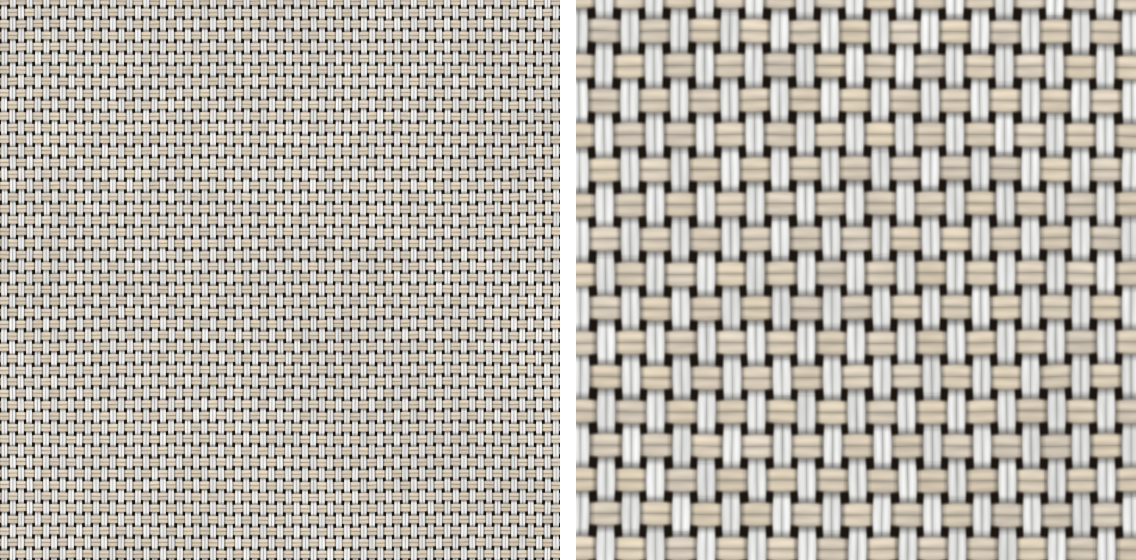
Left, the full canvas; right, a detail of the centre.
This texture is drawn by a three.js fragment shader. Its source:

```glsl
// Open plain weave of paired white warp and beige weft strands over dark holes.
varying vec2 vUv;

const vec2 THREADS = vec2(67.0, 48.6);       // warp threads across, weft threads up
const vec2 HALF_WIDTH = vec2(0.355, 0.335);  // warp, weft, in thread pitches
const float EDGE = 0.07;                     // edge softness, in thread pitches
const float BULGE = 0.025;                   // widening where a thread rises
const float WANDER = 0.12;                   // slow drift of the threads
const float JITTER = 0.05;                   // offset of single threads
const float GROOVE = 0.77;                   // brightness between strands
const float DIP = 0.60;                      // brightness where a thread dives under
const float TINT = 0.07;                     // variation between crossings
const float GRAIN = 0.07;                    // streaks along the strands
const float PI = 3.14159;

const vec3 WARP_COLOR = vec3(0.93, 0.93, 0.925);
const vec3 WEFT_COLOR = vec3(0.875, 0.825, 0.745);
const vec3 HOLE_COLOR = vec3(0.11, 0.085, 0.065);

float hash(vec2 p) {
  vec3 q = fract(vec3(p.xyx) * 0.1031);
  q += dot(q, q.yzx + 33.33);
  return fract((q.x + q.y) * q.z);
}

vec2 gradient(vec2 cell) {
  float angle = 2.0 * PI * hash(cell);
  return vec2(cos(angle), sin(angle));
}

float gradientNoise(vec2 p) {
  vec2 i = floor(p);
  vec2 f = fract(p);
  vec2 u = f * f * f * (f * (f * 6.0 - 15.0) + 10.0);
  vec2 e = vec2(1.0, 0.0);
  float low = mix(dot(gradient(i), f), dot(gradient(i + e), f - e), u.x);
  float high = mix(dot(gradient(i + e.yx), f - e.yx), dot(gradient(i + 1.0), f - 1.0), u.x);
  return mix(low, high, u.y);
}

// Two rounded strands side by side; across runs from -1 to 1 over the thread.
float strandShade(float across) {
  float bend = 2.0 * min(abs(across), 1.0) - 1.0;
  return mix(GROOVE, 1.0, 1.0 - bend * bend);
}

// Colour and coverage of one thread; height is 1 on top and -1 underneath.
vec4 thread(vec3 color, float offset, float halfWidth, float height, float grain, float tint) {
  float width = halfWidth + BULGE * height;
  float cover = 1.0 - smoothstep(width - EDGE, width + EDGE, abs(offset));
  float shade = strandShade(offset / width);
  shade *= mix(DIP, 1.0, smoothstep(-0.6, 0.4, height));
  shade *= 1.0 + GRAIN * grain + TINT * (tint - 0.5);
  return vec4(color * shade, cover);
}

void main() {
  // Thread coordinates with a slow drift
  vec2 p = vUv * THREADS;
  p += WANDER * vec2(gradientNoise(vUv * 4.0 + 7.0), gradientNoise(vUv * 4.0 + 31.0));
  vec2 cell = floor(p);
  vec2 offset = fract(p) - 0.5;

  // Small irregularity of each thread along its length
  offset.x += JITTER * gradientNoise(vec2(cell.x + 0.5, p.y * 0.35));
  offset.y += JITTER * gradientNoise(vec2(p.x * 0.35 + 90.0, cell.y + 0.5));

  // Alternate crossings carry the warp on top
  float warpOver = mod(cell.x + cell.y, 2.0);
  float side = 2.0 * warpOver - 1.0;
  vec2 height = side * vec2(1.0, -1.0) * cos(PI * (fract(p.yx) - 0.5));

  // Streaks drawn out along each thread, and a tint for each crossing
  float warpGrain = gradientNoise(p * vec2(5.0, 0.9));
  float weftGrain = gradientNoise(p * vec2(0.9, 6.0) + 50.0);
  vec3 weftTone = WEFT_COLOR + vec3(0.012, 0.0, -0.03) * (hash(cell + 211.0) - 0.5);

  vec4 warp = thread(WARP_COLOR, offset.x, HALF_WIDTH.x, height.x, warpGrain, hash(cell));
  vec4 weft = thread(weftTone, offset.y, HALF_WIDTH.y, height.y, weftGrain, hash(cell + 97.0));
  weft.rgb *= 1.0 + 0.12 * offset.y;  // light from above

  // Stack hole, lower thread and upper thread
  vec4 upper = mix(weft, warp, warpOver);
  vec4 lower = mix(warp, weft, warpOver);
  vec3 color = mix(HOLE_COLOR, lower.rgb, lower.a);
  color = mix(color, upper.rgb, upper.a);

  // Faint uneven light over the whole cloth
  color *= 1.0 + 0.04 * gradientNoise(vUv * 2.5 + 13.0);
  gl_FragColor = vec4(clamp(color, 0.0, 1.0), 1.0);
}
```
